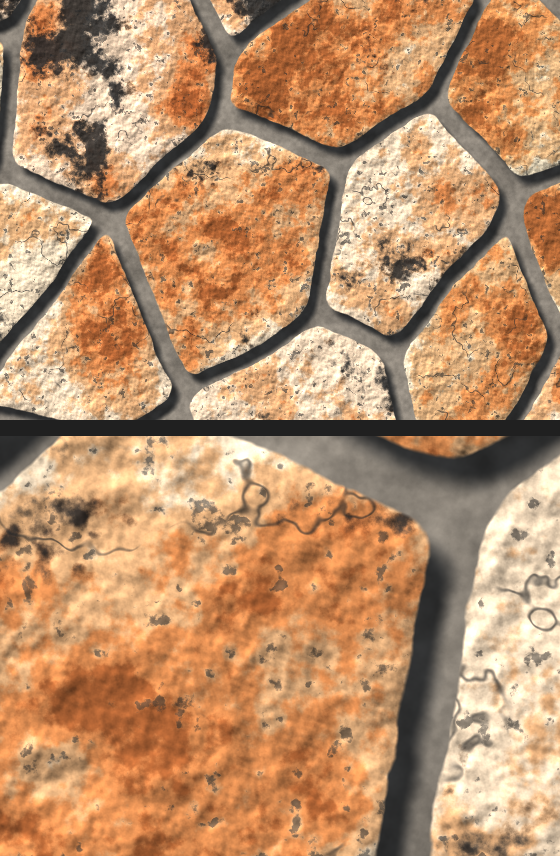
Top: the whole. Bottom: its middle third, enlarged.
This texture is drawn by a Shadertoy shader. Its source:

```glsl
// Wall of irregular sandstone slabs set in grey mortar, lit from the upper left.
// Slabs are rounded cells of a stretched, jittered Voronoi grid; layered value
// noise gives the mineral colours, dark stains, cracks and rough relief.

#define SLAB_DENSITY 2.25    // slabs per canvas height
#define SLAB_JITTER  0.74    // irregularity of the slab layout
#define SLAB_ANGLE   0.90    // direction of the long slab axis
#define GAP          0.021   // half width of the mortar joints
#define SHADOW       0.029   // length of the cast shadows
#define RELIEF       3.2     // strength of the rough surface shading
#define STAIN_LEVEL  0.68    // lower values give more dark stains
#define LIGHT_DIR    vec2(-0.62, 0.78)

const vec3 CREAM  = vec3(0.93, 0.87, 0.75);
const vec3 TAN    = vec3(0.85, 0.68, 0.49);
const vec3 ORANGE = vec3(0.82, 0.54, 0.32);
const vec3 RUST   = vec3(0.63, 0.37, 0.20);
const vec3 MORTAR = vec3(0.52, 0.49, 0.45);
const vec3 DARK   = vec3(0.15, 0.155, 0.16);

vec2 hash22(vec2 p) {
    vec3 a = fract(p.xyx * vec3(0.1031, 0.1030, 0.0973));
    a += dot(a, a.yzx + 33.33);
    return fract((a.xx + a.yz) * a.zy);
}

float valueNoise(vec2 p) {
    vec2 i = floor(p), f = fract(p);
    f = f * f * (3.0 - 2.0 * f);
    float low  = mix(hash22(i).x, hash22(i + vec2(1, 0)).x, f.x);
    float high = mix(hash22(i + vec2(0, 1)).x, hash22(i + vec2(1, 1)).x, f.x);
    return mix(low, high, f.y);
}

float fbm(vec2 p) {
    float sum = 0.0, amp = 0.5;
    for (int i = 0; i < 5; i++) {
        sum += amp * valueNoise(p);
        p = mat2(1.6, 1.2, -1.2, 1.6) * p + 11.7;
        amp *= 0.52;
    }
    return sum;
}

float smoothMin(float a, float b, float k) {
    float h = max(k - abs(a - b), 0.0) / k;
    return min(a, b) - 0.25 * h * h * k;
}

vec2 seedPoint(vec2 cell) {
    return cell + 0.5 + SLAB_JITTER * (hash22(cell + 5.0) - 0.5);
}

// Signed distance to the slab edge (positive inside); also gives the slab cell
float slabDistance(vec2 p, out vec2 id) {
    p += 0.035 * (vec2(valueNoise(p * 5.0), valueNoise(p * 5.0 + 40.0)) - 0.5);
    p += 0.010 * (vec2(fbm(p * 24.0), fbm(p * 24.0 + 70.0)) - 0.5);
    float c = cos(SLAB_ANGLE), s = sin(SLAB_ANGLE);
    vec2 q = mat2(c, -s, s, c) * p * SLAB_DENSITY * vec2(0.84, 1.16);
    vec2 base = floor(q), nearest = vec2(0);
    float best = 1e3;
    for (int j = -1; j <= 1; j++)
    for (int i = -1; i <= 1; i++) {
        vec2 cell = base + vec2(i, j);
        vec2 r = seedPoint(cell) - q;
        if (dot(r, r) < best) { best = dot(r, r); nearest = r; id = cell; }
    }
    float edge = 1e3;
    for (int j = -2; j <= 2; j++)
    for (int i = -2; i <= 2; i++) {
        vec2 r = seedPoint(id + vec2(i, j)) - q;
        vec2 across = r - nearest;
        if (dot(across, across) > 1e-5)
            edge = smoothMin(edge, dot(0.5 * (nearest + r), normalize(across)), 0.07);
    }
    return edge / SLAB_DENSITY - GAP;
}

float relief(vec2 p) {
    return fbm(p * 10.0) + 0.42 * fbm(p * 48.0 + 7.0);
}

vec3 slabColor(vec2 p, vec2 id, float d) {
    vec2 kind = hash22(id + 91.0);
    vec2 shift = 37.0 * hash22(id + 17.0);
    float rough = fbm(p * 20.0 + shift);
    float grain = fbm(p * 75.0);

    // Mineral tone runs from pale cream to rust, paler on chipped rims
    float tone = 0.5 + 0.75 * (kind.x - 0.5) + 1.9 * (fbm(p * 4.5 + shift) - 0.5)
               + 0.8 * (rough - 0.5) + 0.6 * (grain - 0.5) - 0.28 * exp(-d * 55.0);
    vec3 col = mix(CREAM, TAN, smoothstep(0.14, 0.40, tone));
    col = mix(col, ORANGE, smoothstep(0.54, 0.76, tone));
    col = mix(col, RUST, smoothstep(0.82, 1.02, tone));
    col *= mix(vec3(1), vec3(1.03, 0.96, 0.95), kind.y);

    // Dark stains broken up by the grain
    float stain = 0.62 * fbm(p * 5.0 + shift.yx + 9.0) + 0.28 * rough
                + 0.20 * grain + 0.22 * (kind.y - 0.5);
    col = mix(col, DARK, 0.88 * smoothstep(STAIN_LEVEL, STAIN_LEVEL + 0.09, stain));

    // Thin broken cracks and small pits
    float crack = 1.0 - smoothstep(0.0, 0.014, abs(fbm(p * 8.0 + shift + 3.0) - 0.5));
    crack *= smoothstep(0.50, 0.66, fbm(p * 11.0 + 25.0));
    float pit = 1.0 - smoothstep(0.22, 0.32, grain);
    return mix(col, DARK, max(0.6 * crack, 0.55 * pit));
}

void mainImage(out vec4 fragColor, in vec2 fragCoord) {
    vec2 p = fragCoord / iResolution.y + 3.0;
    vec2 id, casterId;
    float d = slabDistance(p, id);
    float caster = slabDistance(p + LIGHT_DIR * SHADOW, casterId);

    // Mortar with grit and shadows cast by the slabs
    vec3 mortar = MORTAR * (0.62 + 0.5 * fbm(p * 14.0) + 0.35 * fbm(p * 90.0));
    float shade = smoothstep(-0.009, 0.010, caster);
    mortar = mix(mortar, DARK * (0.6 + 0.7 * fbm(p * 40.0)), 0.92 * shade);

    // Slab face: rough relief plus bevelled rim
    float slope = relief(p) - relief(p + LIGHT_DIR * 0.005);
    float rim = clamp((d - caster) / SHADOW, -1.0, 1.0) * exp(-max(d, 0.0) * 75.0);
    float light = 1.04 + RELIEF * slope + rim * (rim > 0.0 ? 0.14 : 0.36);
    vec3 slab = slabColor(p, id, max(d, 0.0)) * clamp(light, 0.35, 1.5);

    float blur = max(0.0018, 0.8 / iResolution.y);
    vec3 col = mix(mortar, slab, smoothstep(-blur, blur, d));
    fragColor = vec4(clamp(col, 0.0, 1.0), 1.0);
}
```
